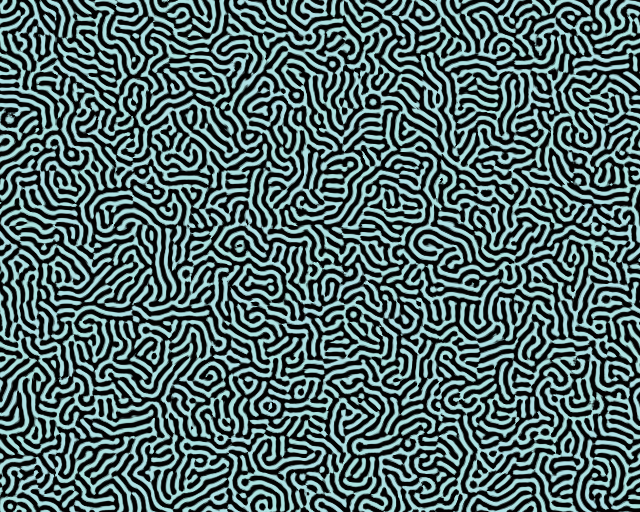
A Shadertoy shader for this pattern:

```glsl
const float TAU = 6.2831853;
const float GOLDEN_ANGLE = 2.3999632;
const float PERIODS_PER_HEIGHT = 59.0;
const float CELL_SIZE = 2.2;     // in stripe periods
const float JITTER = 0.2;        // in cells
const float FILTER_RADIUS = 1.4; // in stripe periods
const int FILTER_TAPS = 72;

const vec3 INK = vec3(0.006, 0.008, 0.008);
const vec3 AQUA = vec3(0.68, 0.885, 0.89);
const vec3 TINT = vec3(-0.004, 0.003, -0.006);

vec3 hash3(vec2 cell) {
    vec3 h = fract(cell.xyx * vec3(0.1031, 0.1030, 0.0973));
    h += dot(h, h.yxz + 33.33);
    return fract((h.xxy + h.yzz) * h.zyx);
}

// Arcs of one wavelength, fading out around a scattered cell point
float arcPatch(vec2 cell, vec2 p) {
    vec3 place = hash3(cell);
    vec3 shape = fract(place.yzx * 37.0 + place * 11.0);
    vec2 offset = p - (cell + 0.5 + JITTER * (2.0 * place.xy - 1.0)) * CELL_SIZE;
    float reach = (1.0 - JITTER) * CELL_SIZE;
    float fade = max(0.0, 1.0 - dot(offset, offset) / (reach * reach));
    float angle = TAU * shape.x;
    vec2 bendCentre = vec2(cos(angle), sin(angle)) * mix(0.5, 5.0, shape.y);
    float wave = cos(TAU * (length(offset - bendCentre) + shape.z));
    return fade * fade * wave;
}

// Sum of the four nearest arc patches, limited to an even contrast
float stripeSeed(vec2 p) {
    vec2 home = floor(p / CELL_SIZE - 0.5);
    float sum = 0.0;
    for (int i = 0; i < 4; i++)
        sum += arcPatch(home + vec2(i % 2, i / 2), p);
    return sum / sqrt(sum * sum + 0.12);
}

// Ring-shaped band filter: returns the stripe phase from -TAU/4 to TAU/4
float labyrinthPhase(vec2 p) {
    float even = 0.0;
    vec2 odd = vec2(0.0);
    for (int i = 0; i < FILTER_TAPS; i++) {
        float area = (float(i) + 0.5) / float(FILTER_TAPS);
        float radius = FILTER_RADIUS * sqrt(area);
        float angle = GOLDEN_ANGLE * float(i);
        vec2 direction = vec2(cos(angle), sin(angle));
        float seed = stripeSeed(p + radius * direction);
        float weight = (1.0 - area) * inversesqrt(radius + 0.05);
        float ripple = TAU * (radius - 0.125 * smoothstep(0.0, 0.15, radius));
        even += seed * weight * cos(ripple);
        odd += seed * weight * sin(ripple) * direction;
    }
    return atan(even, length(odd) + 0.2);
}

// Faint drift of hue from layered sines
float hueDrift(vec2 p) {
    return sin(p.x * 0.61 + 2.0 * sin(p.y * 0.37))
         + sin(p.y * 0.73 + 2.0 * sin(p.x * 0.43));
}

void mainImage(out vec4 fragColor, in vec2 fragCoord) {
    vec2 p = fragCoord / iResolution.y * PERIODS_PER_HEIGHT;

    // Soft threshold, slightly in favour of the dark channels
    float threshold = 0.14;
    float softness = 0.78;
    float light = smoothstep(threshold - softness, threshold + softness,
                             labyrinthPhase(p));

    vec3 lightColor = AQUA + TINT * hueDrift(p);
    fragColor = vec4(mix(INK, lightColor, light), 1.0);
}
```
